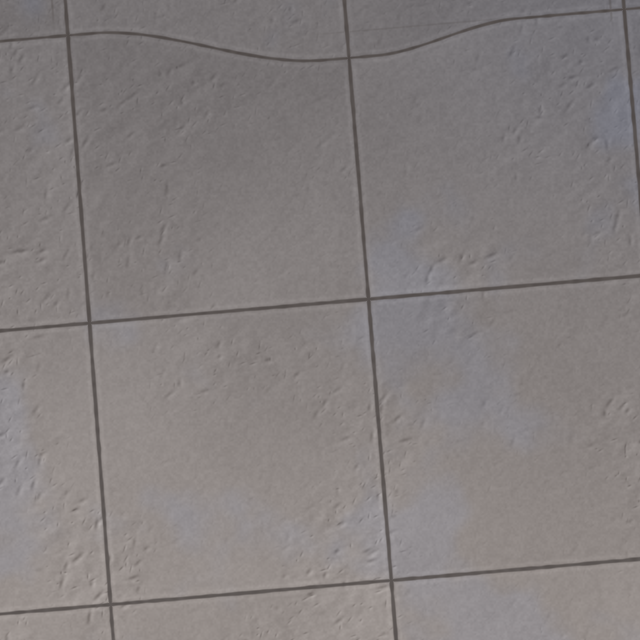
Write a WebGL 1 fragment shader that draws this texture.

```glsl
precision highp float;
// Worn grey stone floor tiles on a tilted grid with thin dark joints, the top joint wavy.
uniform vec2 u_resolution;

const vec3 TOP_COLOR = vec3(0.452, 0.437, 0.441);
const vec3 BOTTOM_COLOR = vec3(0.590, 0.560, 0.545);
const vec3 JOINT_COLOR = vec3(0.310, 0.287, 0.278);
const vec3 COOL_TINT = vec3(-0.012, 0.000, 0.022);
const vec2 GRID_ORIGIN = vec2(0.102, 0.517);  // measured from the upper left
const vec2 GRID_SLOPE = vec2(0.075, 0.086);
const vec2 TILE_SIZE = vec2(0.436, 0.4425);
const float TILE_SPREAD = 0.006;              // columns widen downward
const float JOINT_HALF = 0.0028;
const float JOINT_SOFT = 0.0018;
const float GRAIN = 0.022;
const float RELIEF = 0.11;
const float PIT_DEPTH = 0.10;

float hash(vec2 p) {
  vec3 q = fract(vec3(p.xyx) * 0.1031);
  q += dot(q, q.yzx + 33.33);
  return fract((q.x + q.y) * q.z);
}

float noise(vec2 p) {
  vec2 i = floor(p), f = fract(p);
  f = f * f * (3.0 - 2.0 * f);
  return mix(mix(hash(i), hash(i + vec2(1.0, 0.0)), f.x),
             mix(hash(i + vec2(0.0, 1.0)), hash(i + 1.0), f.x), f.y);
}

float fbm(vec2 p) {
  float sum = 0.0, amp = 0.5;
  for (int i = 0; i < 4; i++) {
    sum += amp * noise(p);
    p = mat2(1.6, 1.2, -1.2, 1.6) * p + 17.3;
    amp *= 0.5;
  }
  return sum;
}

// Short slanted pits: positive in the hollow, negative on its lit rim.
float pits(vec2 p, float cells, float amount) {
  vec2 base = floor(p * cells);
  float sum = 0.0;
  for (int j = -1; j <= 1; j++) {
    for (int i = -1; i <= 1; i++) {
      vec2 id = base + vec2(float(i), float(j)) + 60.0;
      vec2 center = id - 60.0 + vec2(hash(id + 3.1), hash(id + 8.7));
      float angle = 0.9 + 1.3 * (hash(id + 15.2) - 0.5);
      vec2 axis = vec2(cos(angle), sin(angle));
      vec2 d = p * cells - center;
      vec2 q = vec2(dot(d, axis), dot(d, vec2(-axis.y, axis.x)));
      q /= vec2(mix(0.18, 0.48, hash(id + 21.4)), 0.13);
      vec2 rim = q - vec2(0.2, -1.5);
      float present = step(hash(id + 30.9), amount);
      sum += present * (exp(-dot(q, q) * 1.5) - 0.5 * exp(-dot(rim, rim)));
    }
  }
  return sum;
}

// Sideways wander of the uppermost joint.
float jointBend(float x) {
  return -0.010 + 0.073 * smoothstep(0.143, 0.508, x) - 0.039 * smoothstep(0.586, 0.807, x);
}

float line(float dist, float halfWidth, float soft) {
  return 1.0 - smoothstep(halfWidth - soft, halfWidth + soft, dist);
}

void main() {
  vec2 p = gl_FragCoord.xy / u_resolution;
  float down = 1.0 - p.y;
  float soft = max(JOINT_SOFT, 0.8 / min(u_resolution.x, u_resolution.y));

  // Tilted grid coordinates
  float colSize = TILE_SIZE.x + TILE_SPREAD * down;
  float rowPos = down - GRID_ORIGIN.y + GRID_SLOPE.y * p.x;
  float bend = jointBend(p.x) * (1.0 - smoothstep(0.10, 0.26, down));
  vec2 grid = vec2((p.x - GRID_ORIGIN.x - GRID_SLOPE.x * down) / colSize,
                   (rowPos - bend) / TILE_SIZE.y);
  vec2 tile = floor(grid);
  vec2 toJoint = abs(grid - floor(grid + 0.5)) * vec2(colSize, TILE_SIZE.y);
  toJoint += 0.0012 * (vec2(noise(p * 70.0), noise(p * 70.0 + 40.0)) - 0.5);

  // Broad light, tile tone and cloudy cool patches
  float light = smoothstep(-0.15, 1.1, down + 0.10 * (0.5 - p.x));
  vec3 color = mix(TOP_COLOR, BOTTOM_COLOR, light);
  color += 0.012 * (hash(tile + 51.0) - 0.5);
  float cloud = fbm(p * 5.0 + tile * 7.7 + 60.0);
  color += 0.06 * (cloud - 0.47);
  float patchMask = smoothstep(0.50, 0.68, fbm(p * 6.0 + 91.0));
  color += patchMask * (COOL_TINT + 0.014);
  color += COOL_TINT * 0.7 * smoothstep(0.45, 1.0, p.x) * smoothstep(0.5, 1.0, p.y);

  // Chiselled relief, pits and grain, stronger on the lower tiles
  float wear = smoothstep(0.38, 0.62, fbm(p * 7.0 + 23.0)) * mix(0.35, 1.0, light);
  vec2 slanted = vec2(p.x * 0.85 + p.y * 0.5, p.y * 0.85 - p.x * 0.5) * vec2(34.0, 52.0) + 80.0;
  float relief = fbm(slanted) - fbm(slanted + vec2(0.16, -0.28));
  color += RELIEF * relief * (0.25 + wear);
  float hollow = pits(p, 38.0, 0.30) * (0.15 + wear) + 0.7 * pits(p + 0.37, 75.0, 0.28) * (0.2 + wear);
  color -= PIT_DEPTH * hollow;
  color += GRAIN * (noise(p * 190.0) + noise(p * 330.0) - 1.0);

  // Lit tile edges, then the joints
  float nearest = min(toJoint.x, toJoint.y);
  color += 0.022 * exp(-pow((nearest - 0.0075) / 0.003, 2.0));
  float rowHalf = JOINT_HALF * mix(0.75, 0.95, smoothstep(0.1, 0.4, down));
  float joint = max(line(toJoint.x, JOINT_HALF, soft), line(toJoint.y, rowHalf, soft));

  // Faint scored lines beside the top joints
  float scored = line(abs(rowPos + TILE_SIZE.y - 0.022), 0.0012, soft)
               * smoothstep(0.46, 0.55, p.x) * (1.0 - smoothstep(0.74, 0.80, p.x));
  float ghost = line(abs(fract(grid.x + 0.5) - 0.452) * colSize, 0.0016, soft)
              * (1.0 - smoothstep(0.015, 0.045, down)) * step(0.1, abs(p.x - 0.52));
  joint = max(joint, max(0.22 * scored, 0.4 * ghost));
  vec3 jointColor = JOINT_COLOR + 0.04 * (noise(p * 110.0) - 0.5) + 0.035 * light;
  color = mix(color, jointColor, joint * 0.94);

  gl_FragColor = vec4(clamp(color, 0.0, 1.0), 1.0);
}
```
